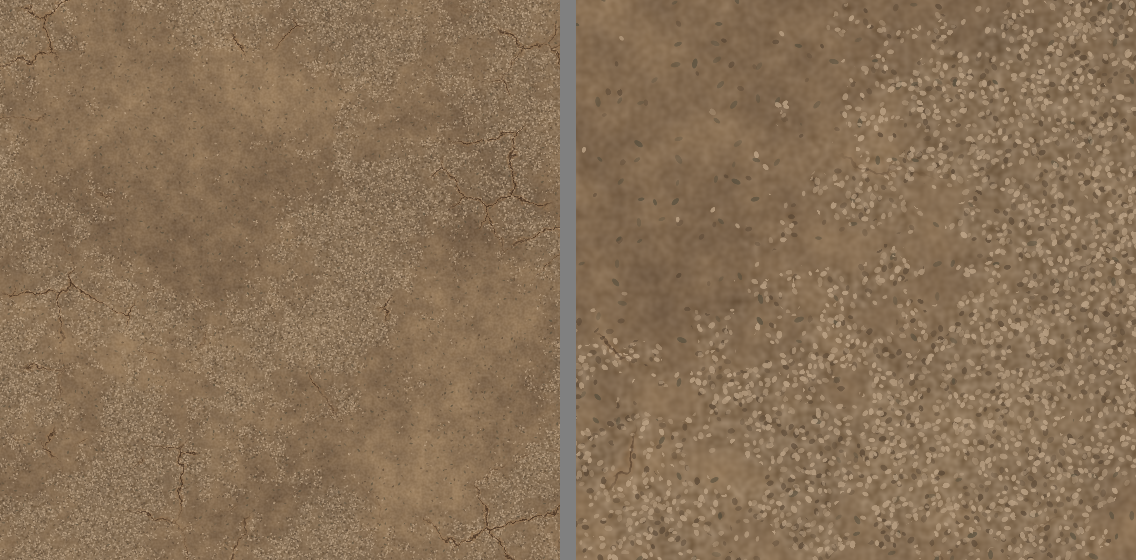
Left, the full canvas; right, a detail of the centre.
Reproduce this texture procedurally as a Shadertoy shader.

```glsl
// Dry brown soil: smooth dusty clearings, gritty patches with pale grains, and fine broken cracks.

const vec3 SOIL_DARK   = vec3(0.452, 0.364, 0.276);
const vec3 SOIL_LIGHT  = vec3(0.615, 0.505, 0.379);
const vec3 GRIT_TINT   = vec3(0.520, 0.443, 0.350);
const vec3 PALE_GRAIN  = vec3(0.770, 0.670, 0.555);
const vec3 DARK_GRAIN  = vec3(0.330, 0.262, 0.195);
const vec3 GREY_FLECK  = vec3(0.320, 0.295, 0.230);
const vec3 CRACK_COLOR = vec3(0.210, 0.135, 0.085);
const vec3 CRACK_RIM   = vec3(0.660, 0.500, 0.340);

const float PATCH_SCALE   = 4.5;
const float MOTTLE_SCALE  = 4.0;
const float GRAIN_CELLS   = 205.0;
const float FLECK_CELLS   = 85.0;
const float DUST_SCALE    = 235.0;
const float CRACK_CELLS   = 9.0;
const float CRACK_WIDTH   = 0.0015;
const float PALE_DENSITY  = 0.34;
const float DARK_DENSITY  = 0.26;
const float FLECK_DENSITY = 0.22;

vec3 hash3(vec2 p) {
    vec3 q = fract(p.xyx * vec3(0.1031, 0.1030, 0.0973));
    q += dot(q, q.yxz + 33.33);
    return fract((q.xxy + q.yzz) * q.zyx);
}

mat2 rotation(float a) {
    return mat2(cos(a), sin(a), -sin(a), cos(a));
}

float cornerGradient(vec2 cell, vec2 offset) {
    float a = 6.2832 * hash3(cell + 71.0).x;
    return dot(vec2(cos(a), sin(a)), offset);
}

float gradientNoise(vec2 p) {
    vec2 i = floor(p), f = fract(p), e = vec2(1.0, 0.0);
    vec2 u = f * f * f * (f * (f * 6.0 - 15.0) + 10.0);
    float low  = mix(cornerGradient(i, f), cornerGradient(i + e, f - e), u.x);
    float high = mix(cornerGradient(i + e.yx, f - e.yx), cornerGradient(i + 1.0, f - 1.0), u.x);
    return 1.4 * mix(low, high, u.y);
}

float fbm(vec2 p) {
    float sum = 0.0, amplitude = 0.5;
    for (int i = 0; i < 5; i++) {
        sum += amplitude * gradientNoise(p);
        p = rotation(0.6) * p * 2.03 + 17.3;
        amplitude *= 0.56;
    }
    return sum;
}

// Scattered oval specks, at most one per cell; returns coverage.
float specks(vec2 uv, float cells, float density, float radius, float stretch) {
    vec2 p = uv * cells, cell = floor(p);
    vec3 h = hash3(cell + 9.0), k = hash3(cell + 203.0);
    vec2 d = rotation(k.x * 3.1416) * (fract(p) - 0.5 - (h.xy - 0.5) * 0.4);
    float r = radius * mix(0.7, 1.25, k.y);
    float aa = 0.5 * cells / iResolution.y;
    float body = 1.0 - smoothstep(r - aa, r + aa, length(d * vec2(1.0 / stretch, stretch)));
    return body * step(h.z, density) * mix(0.4, 1.0, k.z);
}

// Distance to the nearest Voronoi border, in cell units.
float cellBorder(vec2 p) {
    vec2 base = floor(p), nearest = vec2(0.0);
    float best = 9.0, border = 9.0;
    for (int n = 0; n < 9; n++) {
        vec2 c = base + vec2(n % 3 - 1, n / 3 - 1);
        vec2 r = c + hash3(c).xy - p;
        if (dot(r, r) < best) { best = dot(r, r); nearest = r; }
    }
    for (int n = 0; n < 25; n++) {
        vec2 c = base + vec2(n % 5 - 2, n / 5 - 2);
        vec2 r = c + hash3(c).xy - p, gap = r - nearest;
        if (dot(gap, gap) > 1e-5) border = min(border, dot(0.5 * (r + nearest), normalize(gap)));
    }
    return border;
}

float clearing(vec2 uv, vec2 center, vec2 size, float angle) {
    vec2 d = rotation(angle) * (uv - center) / size;
    return exp(-dot(d, d) * dot(d, d));
}

void mainImage(out vec4 fragColor, in vec2 fragCoord) {
    vec2 uv = fragCoord / iResolution.y;

    // Gritty patches with ragged edges around two smooth clearings
    float smoothArea = max(clearing(uv, vec2(0.30, 0.72), vec2(0.27, 0.21), 0.3),
                           clearing(uv, vec2(0.80, 0.29), vec2(0.15, 0.28), 0.35));
    float field = 1.7 * fbm(uv * PATCH_SCALE + 3.7) + 0.38 - 0.95 * smoothArea;
    float clumps = 0.6 * gradientNoise(uv * 17.0 + 8.0) + 0.8 * gradientNoise(uv * 45.0);
    float grit = smoothstep(-0.1, 0.65, field + clumps);

    // Soil tone, soft mottling and fine dust
    float tone = 0.47 + 0.78 * fbm(uv * MOTTLE_SCALE + 21.0) + 0.12 * smoothArea;
    tone += 0.55 * fbm(uv * 30.0);
    vec3 color = mix(SOIL_DARK, SOIL_LIGHT, clamp(tone, 0.0, 1.0));
    color = mix(color, GRIT_TINT, 0.45 * smoothstep(-0.1, 0.8, field + 0.4 * clumps));
    float dust = gradientNoise(uv * DUST_SCALE) + 0.7 * gradientNoise(uv * DUST_SCALE * 0.47 + 31.0);
    color += mix(0.034, 0.075, grit) * dust;

    // Cracks: jagged borders shown only in some gritty places
    vec2 jag = vec2(fbm(uv * 26.0), fbm(uv * 26.0 + 50.0)) * 0.019;
    float border = cellBorder((uv + jag) * CRACK_CELLS + 5.0) / CRACK_CELLS;
    float open = smoothstep(0.06, 0.36, gradientNoise(uv * 4.0 + 40.0) + 0.25 * gradientNoise(uv * 24.0));
    open *= smoothstep(-0.3, 0.3, field);
    float aa = 0.7 / iResolution.y;
    float rim = 1.0 - smoothstep(CRACK_WIDTH, CRACK_WIDTH * 4.0, border);
    float crack = 1.0 - smoothstep(CRACK_WIDTH * 0.6 - aa, CRACK_WIDTH * 0.6 + aa, border);
    color = mix(color, CRACK_RIM, 0.35 * rim * open);

    // Dark and pale grains in the grit, grey flecks on smooth soil
    float dark = specks(rotation(0.9) * uv + 4.0, GRAIN_CELLS, DARK_DENSITY * grit + 0.03, 0.33, 1.2);
    float fleck = specks(uv + 2.0, FLECK_CELLS, FLECK_DENSITY * (1.0 - 0.6 * grit), 0.15, 1.4);
    float density = PALE_DENSITY * grit + 0.004;
    float pale = max(specks(rotation(0.4) * uv + 7.0, GRAIN_CELLS, density, 0.34, 1.2),
                     specks(rotation(1.3) * uv + 11.0, GRAIN_CELLS * 1.15, density, 0.35, 1.25));
    color = mix(color, DARK_GRAIN, 0.65 * dark);
    color = mix(color, GREY_FLECK, 0.65 * fleck);
    color = mix(color, PALE_GRAIN, 0.75 * pale);
    color = mix(color, CRACK_COLOR, 0.8 * crack * open);

    fragColor = vec4(color, 1.0);
}
```
